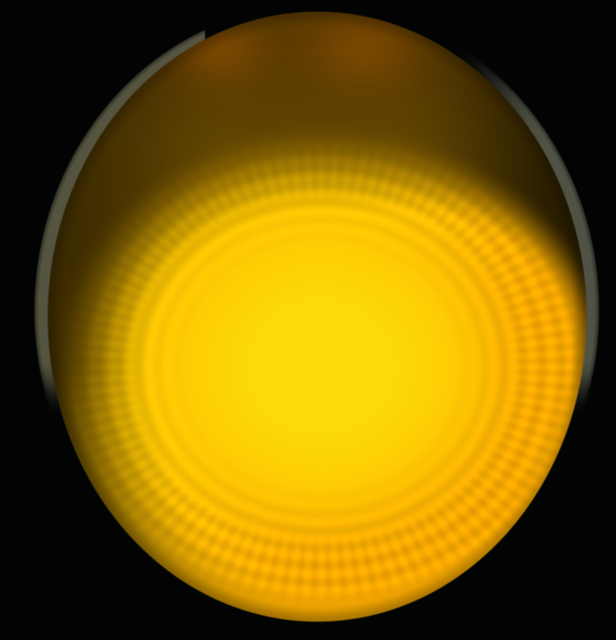
Reproduce this background procedurally as a Shadertoy shader.

```glsl
// Signed distance estimate to an axis-aligned ellipse
float ellipse(vec2 p, vec2 radii) {
    float k = length(p / radii);
    return k * (k - 1.0) / max(length(p / (radii * radii)), 0.001);
}

float glow(vec2 p, vec2 center, vec2 size) {
    vec2 d = (p - center) / size;
    return exp(-dot(d, d));
}

// Unlit upper glass with two warm reflections
vec3 shadedGlass(vec2 p) {
    vec3 color = mix(vec3(0.38, 0.27, 0.005), vec3(0.34, 0.22, 0.005), smoothstep(0.25, 0.45, p.y));
    color += vec3(0.13, 0.055, 0.0) * glow(p, vec2(-0.14, 0.425), vec2(0.07, 0.05));
    color += vec3(0.13, 0.055, 0.0) * glow(p, vec2(0.085, 0.425), vec2(0.08, 0.055));
    float side = smoothstep(0.12, 0.42, abs(p.x - 0.01));
    return color * (1.0 - side * (p.x > 0.0 ? 0.6 : 0.38));
}

// Lit dome with concentric ridges broken into beads
vec3 litGlass(float r, float angle, float warmth) {
    vec3 color = mix(vec3(0.985, 0.86, 0.035), vec3(1.0, 0.79, 0.01), smoothstep(0.06, 0.24, r));
    color = mix(color, vec3(0.98, 0.67, 0.005), warmth * smoothstep(0.16, 0.32, r));
    float ridgeZone = smoothstep(0.17, 0.29, r) * (1.0 - smoothstep(0.34, 0.38, r));
    float beadZone = smoothstep(0.25, 0.3, r);
    float ridge = cos(6.2832 * r / 0.027);
    float bead = cos(104.0 * angle) * beadZone;
    return color * (1.0 + ridgeZone * (0.045 * ridge + 0.035 * bead - 0.02));
}

void mainImage(out vec4 fragColor, in vec2 fragCoord) {
    vec2 p = (fragCoord - 0.5 * iResolution.xy) / iResolution.y;
    float aa = 1.2 / iResolution.y;
    vec3 color = vec3(0.008, 0.016, 0.016);

    // Grey housing rim, open at the top and below the middle
    float rimDist = ellipse(p - vec2(0.0137, 0.0156), vec2(0.441, 0.4766));
    float rim = 1.0 - smoothstep(-aa, aa, rimDist);
    float leftRim = 1.0 - smoothstep(-aa, aa, p.x + 0.161);
    float rightRim = smoothstep(0.23, 0.37, p.x);
    rim *= (leftRim + rightRim) * smoothstep(-0.15, -0.06, p.y);
    vec3 rimColor = mix(vec3(0.33, 0.33, 0.25), vec3(0.31, 0.32, 0.27), step(0.0, p.x));
    color = mix(color, rimColor * (1.0 - 0.35 * smoothstep(-0.008, 0.0, rimDist)), rim);

    // Light disc, fading early at the top and left
    vec2 q = (p - vec2(0.021, -0.073)) * vec2(0.9, 1.0);
    float r = length(q);
    vec2 dir = q / max(r, 0.0001);
    float warmth = smoothstep(-0.6, 0.7, dot(dir, vec2(0.8, -0.6)));
    float inner = mix(0.23, 0.345, warmth);
    float outer = mix(0.385, 0.41, warmth) + 0.1 * max(-dir.y, 0.0);
    float light = 1.0 - smoothstep(inner, outer, r);
    vec3 lens = mix(shadedGlass(p), litGlass(r, atan(q.y, q.x), warmth), light);

    // Lens outline with a darkened border
    float lensDist = ellipse(p - vec2(0.0143, 0.0052), vec2(0.421, 0.4766));
    lens *= 1.0 - 0.2 * smoothstep(-0.025, 0.0, lensDist);
    color = mix(color, lens, 1.0 - smoothstep(-aa, aa, lensDist));

    fragColor = vec4(color, 1.0);
}
```
